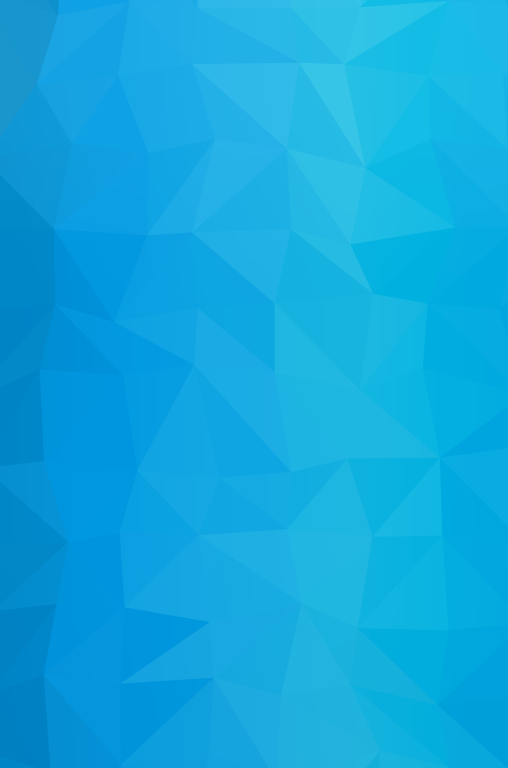
Give the GLSL for this background, as a Shadertoy shader.

```glsl
vec2 hash2(vec2 p) {
    vec3 q = fract(p.xyx * vec3(0.1031, 0.1030, 0.0973));
    q += dot(q, q.yzx + 33.33);
    return fract((q.xx + q.yz) * q.zy);
}

float gradientNoise(vec2 p) {
    vec2 i = floor(p), f = fract(p);
    vec2 w = f * f * f * (f * (f * 6.0 - 15.0) + 10.0);
    vec2 o = vec2(0.0, 1.0);
    float a = dot(hash2(i) * 2.0 - 1.0, f);
    float b = dot(hash2(i + o.yx) * 2.0 - 1.0, f - o.yx);
    float c = dot(hash2(i + o.xy) * 2.0 - 1.0, f - o.xy);
    float d = dot(hash2(i + o.yy) * 2.0 - 1.0, f - o.yy);
    return mix(mix(a, b, w.x), mix(c, d, w.x), w.y);
}

// Grid corner, jittered little enough that no triangle can fold over
vec2 corner(vec2 cell) {
    return cell + (hash2(cell + 17.0) - 0.5) * 0.48;
}

// Signed distance to the line a-b, positive on its left
float leftOf(vec2 p, vec2 a, vec2 b) {
    vec2 e = normalize(b - a), q = p - a;
    return e.x * q.y - e.y * q.x;
}

float insideTriangle(vec2 p, vec2 a, vec2 b, vec2 c) {
    return min(leftOf(p, a, b), min(leftOf(p, b, c), leftOf(p, c, a)));
}

// Deep blue on the left, through azure and cyan, back to azure on the right
vec3 ramp(vec2 uv) {
    float x = uv.x;
    vec3 col = mix(vec3(0.0, 0.53, 0.78), vec3(0.0, 0.595, 0.88), smoothstep(0.0, 0.2, x));
    col = mix(col, vec3(0.08, 0.66, 0.89), smoothstep(0.2, 0.45, x));
    col = mix(col, vec3(0.11, 0.715, 0.88), smoothstep(0.45, 0.68, x));
    col = mix(col, vec3(0.01, 0.70, 0.88), smoothstep(0.7, 0.83, x));
    col = mix(col, vec3(0.01, 0.655, 0.88), smoothstep(0.83, 1.0, x));
    col += vec3(0.075, 0.045, 0.02) * smoothstep(0.6, 0.88, uv.y);
    return col - vec3(0.0, 0.02, 0.02) * smoothstep(0.35, 0.0, uv.y);
}

vec3 facetColour(vec2 p, vec2 centre, vec2 gridToUv) {
    vec2 rnd = hash2(floor(centre * 64.0)) - 0.5;
    vec2 uv = (mix(centre, p, 0.25) - vec2(0.3, 0.0)) * gridToUv;
    uv.x += 0.07 * gradientNoise(centre * 0.45) + 0.06 * rnd.x;
    return ramp(uv) + vec3(0.065, 0.03, 0.012) * rnd.y;
}

void mainImage(out vec4 fragColor, in vec2 fragCoord) {
    float cells = 6.6;
    vec2 p = fragCoord / iResolution.x * cells + vec2(0.3, 0.0);
    vec2 gridToUv = vec2(1.0, iResolution.x / iResolution.y) / cells;
    float soft = 0.7 * cells / iResolution.x;
    vec3 sum = vec3(0.0);
    float total = 0.0;

    for (int j = -1; j <= 1; j++)
    for (int i = -1; i <= 1; i++) {
        vec2 cell = floor(p) + vec2(i, j);
        vec2 a = corner(cell), b = corner(cell + vec2(1, 0));
        vec2 c = corner(cell + 1.0), d = corner(cell + vec2(0, 1));

        // Turn the quad at random to choose its diagonal
        if (hash2(cell + 51.0).x > 0.5) {
            vec2 first = a;
            a = b; b = c; c = d; d = first;
        }

        // Blend both halves by their edge coverage
        float w1 = smoothstep(-soft, soft, insideTriangle(p, a, b, c));
        float w2 = smoothstep(-soft, soft, insideTriangle(p, a, c, d));
        sum += w1 * facetColour(p, (a + b + c) / 3.0, gridToUv);
        sum += w2 * facetColour(p, (a + c + d) / 3.0, gridToUv);
        total += w1 + w2;
    }
    fragColor = vec4(clamp(sum / max(total, 0.001), 0.0, 1.0), 1.0);
}
```
